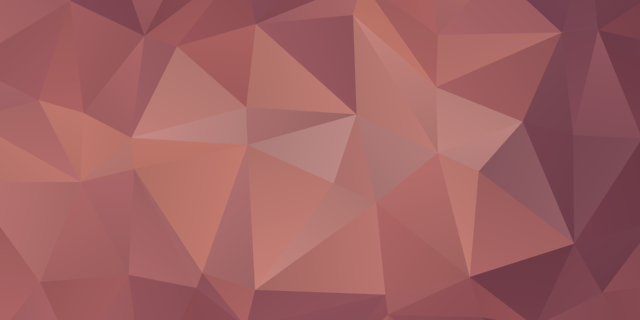
A Shadertoy shader for this background:

```glsl
// Low-poly backdrop: a tilted, jittered lattice is cut into irregular triangles,
// each filled with a soft gradient. Facet tones run from salmon on the left and
// in the middle, with some dusty pale ones, to deep plum on the right.

const float CELLS = 4.1;                              // lattice cells per canvas height
const mat2 TILT = mat2(0.921, 0.389, -0.389, 0.921);  // lattice rotation

vec3 hash3(vec2 p) {
    vec3 v = fract(p.xyx * vec3(0.1031, 0.1030, 0.0973));
    v += dot(v, v.yxz + 33.33);
    return fract((v.xxy + v.yzz) * v.zyx);
}

float cross2(vec2 a, vec2 b) { return a.x * b.y - a.y * b.x; }

float area(vec2 a, vec2 b, vec2 c) { return cross2(b - a, c - a); }

// Signed distance to an edge, positive on its left
float edgeDistance(vec2 p, vec2 a, vec2 b) {
    return cross2(b - a, p - a) / max(length(b - a), 1e-4);
}

// Lattice corner, moved by less than half a cell so that quads never cross
vec2 corner(vec2 id) {
    return id + 0.94 * (hash3(id + 71.0).xy - 0.5);
}

float blob(vec2 p, vec2 centre, vec2 radius) {
    vec2 d = (p - centre) / radius;
    return exp(-dot(d, d));
}

vec3 toneRamp(float t) {
    vec3 col = mix(vec3(0.43, 0.235, 0.29), vec3(0.56, 0.31, 0.34), smoothstep(0.0, 0.35, t));
    col = mix(col, vec3(0.645, 0.375, 0.38), smoothstep(0.35, 0.62, t));
    return mix(col, vec3(0.735, 0.46, 0.42), smoothstep(0.62, 0.9, t));
}

// Colour of a facet from its place on the canvas (0 to 1) and its random values
vec3 facetColour(vec2 uv, vec3 rnd) {
    float right = smoothstep(0.68, 0.9, uv.x);
    float tone = 0.42 + (rnd.x - 0.5) * 0.42;
    tone += 0.45 * exp(-pow((uv.y - 0.5) / 0.32, 2.0)) * (1.0 - right);
    tone += 0.28 * blob(uv, vec2(0.68, 0.85), vec2(0.13, 0.25));
    tone += 0.22 * blob(uv, vec2(0.97, 1.0), vec2(0.09, 0.15));
    tone -= 0.16 * blob(uv, vec2(0.19, 0.9), vec2(0.13, 0.2));
    tone -= 0.36 * right;
    vec3 col = toneRamp(tone);

    // Dusty pale facets gather along the middle
    float dusty = blob(uv, vec2(0.5, 0.5), vec2(0.34, 0.24)) * smoothstep(0.35, 0.6, rnd.y);
    vec3 pale = mix(vec3(0.62, 0.435, 0.44), vec3(0.74, 0.545, 0.525), rnd.z);
    col = mix(col, pale, 0.9 * dusty);

    // Slight drift between mauve and brick
    return col + (rnd.z - 0.5) * vec3(-0.01, 0.015, 0.035);
}

// Adds one counter-clockwise triangle, weighted by its pixel coverage
void addFacet(vec2 p, vec2 a, vec2 b, vec2 c, float pixel, inout vec4 sum) {
    float inside = min(edgeDistance(p, a, b), min(edgeDistance(p, b, c), edgeDistance(p, c, a)));
    float cover = clamp(inside / pixel + 0.5, 0.0, 1.0);
    if (cover <= 0.0) return;

    vec2 centre = (a + b + c) / 3.0;
    vec3 rnd = hash3(centre * 37.0 + 211.0);
    vec2 uv = (centre * TILT) / CELLS * vec2(iResolution.y / iResolution.x, 1.0);
    vec3 col = facetColour(uv, rnd);

    // Gentle linear shading across the facet
    float angle = 6.2832 * fract(rnd.x * 7.0 + rnd.y * 5.0);
    float shade = dot(p - centre, vec2(cos(angle), sin(angle)));
    col *= 1.0 + 0.075 * clamp(shade, -1.0, 1.0);
    sum += vec4(col, 1.0) * cover;
}

void mainImage(out vec4 fragColor, in vec2 fragCoord) {
    vec2 p = TILT * (fragCoord / iResolution.y) * CELLS;
    float pixel = 1.2 * CELLS / iResolution.y;
    vec4 sum = vec4(0.0);

    // Jittered quads can reach one cell beyond their own
    for (int j = -1; j <= 1; j++) {
        for (int i = -1; i <= 1; i++) {
            vec2 id = floor(p) + vec2(i, j);
            vec2 a = corner(id);
            vec2 b = corner(id + vec2(1, 0));
            vec2 c = corner(id + vec2(1, 1));
            vec2 d = corner(id + vec2(0, 1));

            // Split along the diagonal that avoids folded triangles
            if (min(area(a, b, c), area(a, c, d)) > min(area(a, b, d), area(b, c, d))) {
                addFacet(p, a, b, c, pixel, sum);
                addFacet(p, a, c, d, pixel, sum);
            } else {
                addFacet(p, a, b, d, pixel, sum);
                addFacet(p, b, c, d, pixel, sum);
            }
        }
    }
    fragColor = vec4(sum.rgb / max(sum.a, 1e-4), 1.0);
}
```
